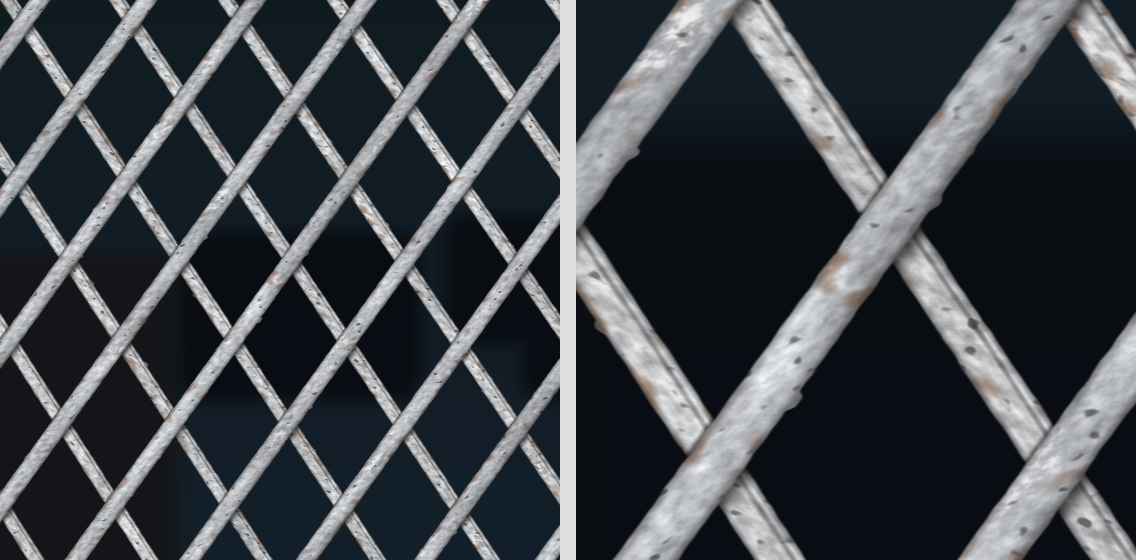
Left: the whole. Right: its middle third, enlarged.
Write a Shadertoy shader that draws this pattern.

```glsl
// Weathered diamond lattice of crossing painted steel bars before a dark, blurred room.

#define FRONT_PITCH 0.203    // horizontal spacing of the rising bars
#define BACK_PITCH  0.199    // horizontal spacing of the falling bars
#define FRONT_LEAN  0.722    // horizontal run per unit of height
#define BACK_LEAN   0.660
#define FRONT_HALF  0.0156   // half widths of the bars
#define BACK_HALF   0.0130
#define ROUGHNESS   0.0013   // wobble of the bar edges
#define WEAR        1.0      // strength of stains, chips and rust
#define FRONT_PAINT vec3(0.70, 0.71, 0.725)
#define BACK_PAINT  vec3(0.77, 0.775, 0.78)
#define RUST        vec3(0.50, 0.34, 0.25)

vec2 randomGradient(vec2 cell) {
    vec2 h = vec2(dot(cell, vec2(127.1, 311.7)), dot(cell, vec2(269.5, 183.3)));
    return 2.0 * fract(sin(h) * 43758.5) - 1.0;
}

float gradientNoise(vec2 p) {
    vec2 i = floor(p), f = fract(p);
    vec2 u = f * f * f * (f * (f * 6.0 - 15.0) + 10.0);
    vec2 e = vec2(0.0, 1.0);
    float a = dot(randomGradient(i), f);
    float b = dot(randomGradient(i + e.yx), f - e.yx);
    float c = dot(randomGradient(i + e.xy), f - e.xy);
    float d = dot(randomGradient(i + e.yy), f - e.yy);
    return mix(mix(a, b, u.x), mix(c, d, u.x), u.y);
}

float fbm(vec2 p) {
    float sum = 0.0, amp = 1.0;
    for (int k = 0; k < 3; k++) {
        sum += amp * gradientNoise(p);
        p = p * 2.03 + 11.7;
        amp *= 0.55;
    }
    return sum;
}

float softBox(vec2 p, vec2 center, vec2 halfSize, float blur) {
    vec2 d = abs(p - center) - halfSize + 0.05;
    float dist = length(max(d, 0.0)) + min(max(d.x, d.y), 0.0) - 0.05;
    return 1.0 - smoothstep(-blur, blur, dist);
}

// Dim interior seen through the lattice
vec3 room(vec2 p) {
    vec3 col = mix(vec3(0.072, 0.118, 0.160), vec3(0.062, 0.104, 0.130), p.y);
    col = mix(col, vec3(0.078, 0.084, 0.094), softBox(p, vec2(0.10, 0.25), vec2(0.22, 0.30), 0.025));
    float shade = softBox(p, vec2(0.535, 0.435), vec2(0.215, 0.15), 0.03);
    shade = max(shade, softBox(p, vec2(0.93, 0.50), vec2(0.135, 0.115), 0.03));
    shade = max(shade, softBox(p, vec2(1.02, 0.40), vec2(0.09, 0.11), 0.03));
    return mix(col, vec3(0.032, 0.040, 0.060), 0.9 * shade);
}

// Opacity of a bar with a rough edge and a few lumps of paint
float barCover(vec2 st, float id, float halfWidth, float aa) {
    float side = id * 7.3 + 3.1 * sign(st.y);
    float lump = smoothstep(0.36, 0.60, gradientNoise(vec2(st.x * 48.0, side + 0.4)));
    float w = halfWidth + ROUGHNESS * gradientNoise(vec2(st.x * 75.0, side)) + 0.0035 * lump;
    return 1.0 - smoothstep(-aa, aa, abs(st.y) - w);
}

// Stains, grain, rust, bare chips and pits; st is (along, across)
vec3 weather(vec3 paint, vec2 st, float u, float id) {
    vec2 q = st + id * vec2(3.71, 1.93);
    float stain = fbm(q * vec2(7.0, 22.0));
    float grain = fbm(q * vec2(90.0, 115.0));
    vec3 col = paint * (1.0 + WEAR * (0.22 * stain + 0.27 * grain));
    float rust = smoothstep(0.12, 0.55, gradientNoise(q * 52.0) + 0.35 * (abs(u) - 0.5));
    col = mix(col, RUST, 0.5 * WEAR * rust);
    float chip = smoothstep(0.22, 0.45, gradientNoise(q * vec2(9.0, 24.0) + 4.3));
    col = mix(col, vec3(0.93, 0.92, 0.91), 0.7 * WEAR * chip * smoothstep(-0.1, 0.35, grain));
    float pit = smoothstep(0.30, 0.52, gradientNoise(q * 105.0 + 8.1));
    return col * (1.0 - 0.45 * WEAR * pit);
}

void mainImage(out vec4 fragColor, in vec2 fragCoord) {
    vec2 p = fragCoord / iResolution.y;
    float v = p.y - 0.5;
    float aa = max(0.8 / iResolution.y, 0.0011);

    // Rising bars: index, then (along, across) position; the pitch widens to the right
    float f = (p.x - 0.495 - FRONT_LEAN * v) / FRONT_PITCH;
    float fId = round(f - 0.0084 * f * f);
    float fCos = inversesqrt(1.0 + FRONT_LEAN * FRONT_LEAN);
    vec2 fPos = vec2(v / fCos, (f - fId - 0.0084 * fId * fId) * FRONT_PITCH * fCos);
    float fU = fPos.y / FRONT_HALF;

    // Falling bars: they fan out slightly
    float bId = round((p.x - 0.345 + BACK_LEAN * v) / (BACK_PITCH - 0.009 * v));
    float bLean = BACK_LEAN + 0.009 * bId;
    float bCos = inversesqrt(1.0 + bLean * bLean);
    vec2 bPos = vec2(v / bCos, (p.x - 0.345 - BACK_PITCH * bId + bLean * v) * bCos);
    float bU = bPos.y / BACK_HALF;

    vec3 col = room(p);

    // Back layer: flat face, groove along the right side, shadow below each crossing
    vec3 back = weather(BACK_PAINT, bPos, bU, bId + 31.0);
    float groove = smoothstep(0.22, 0.0, abs(bU - 0.52 - 0.1 * gradientNoise(vec2(bPos.x * 12.0, bId))));
    back *= 1.0 - 0.32 * groove;
    back *= 1.0 - 0.42 * smoothstep(0.65, 1.05, abs(bU));
    float gap = abs(fPos.y) - FRONT_HALF;
    float reach = fPos.y > 0.0 ? 0.012 : 0.004;
    back *= mix(0.38, 1.0, smoothstep(-0.001, reach, gap));
    col = mix(col, back, barCover(bPos, bId + 31.0, BACK_HALF, aa));

    // Front layer: rounded face, darker on its lower right
    float tone = 1.0 + 0.16 * gradientNoise(vec2(fPos.x * 2.3, fId * 1.7 + 0.35));
    vec3 front = weather(FRONT_PAINT * tone, fPos, fU, fId);
    front *= 1.06 - 0.17 * smoothstep(-0.2, 0.9, fU) - 0.34 * smoothstep(0.60, 1.05, abs(fU));
    col = mix(col, front, barCover(fPos, fId, FRONT_HALF, aa));

    fragColor = vec4(clamp(col, 0.0, 1.0), 1.0);
}
```
